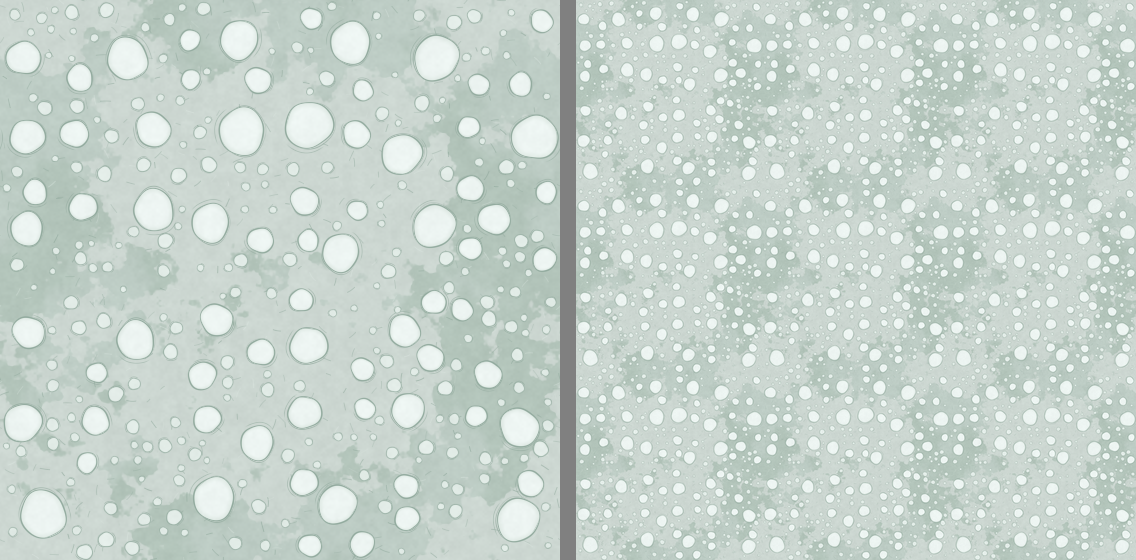
Left, the tile; right, the same tile 3 across and 3 down.
A Shadertoy shader for this pattern:

```glsl
// Pale hand-inked bubbles of four sizes on a mottled grey-green paper wash.
// Jittered grids scatter the bubbles, smaller ones giving way to larger ones;
// all cells and noise lattices wrap, so the canvas tiles without a seam.

const vec3 PAPER_LIGHT = vec3(0.80, 0.842, 0.82);
const vec3 WASH_MID    = vec3(0.74, 0.80, 0.77);
const vec3 WASH_DEEP   = vec3(0.70, 0.77, 0.73);
const vec3 BUBBLE_CORE = vec3(0.93, 0.96, 0.95);
const vec3 BUBBLE_RIM  = vec3(0.88, 0.92, 0.90);
const vec3 INK         = vec3(0.55, 0.65, 0.60);

// Per layer, large to small: cells per side, mean radius, share of cells used
const float GRID[4]   = float[4](6.0, 10.0, 18.0, 26.0);
const float RADIUS[4] = float[4](0.035, 0.021, 0.0115, 0.0065);
const float SHARE[4]  = float[4](0.82, 0.65, 0.65, 0.45);

float hash(vec2 p, float seed) {
    return fract(sin(dot(p, vec2(127.1, 311.7)) + seed * 74.7) * 43758.5453);
}

vec2 wrapCell(vec2 cell, float count) {
    return floor(mod(cell + 0.5, count));
}

// Value noise that repeats once per canvas
float noise(vec2 uv, float freq, float seed) {
    vec2 cell = floor(uv * freq), f = fract(uv * freq);
    vec2 a = wrapCell(cell, freq), b = wrapCell(cell + 1.0, freq);
    f = f * f * (3.0 - 2.0 * f);
    return mix(mix(hash(a, seed), hash(vec2(b.x, a.y), seed), f.x),
               mix(hash(vec2(a.x, b.y), seed), hash(b, seed), f.x), f.y);
}

float fbm(vec2 uv, float freq, int octaves, float seed) {
    float sum = 0.0, total = 0.0, gain = 1.0;
    for (int i = 0; i < octaves; i++) {
        sum += gain * noise(uv, freq, seed + float(i));
        total += gain;
        gain *= 0.6;
        freq *= 2.0;
    }
    return sum / total;
}

float inkLine(float dist, float halfWidth, float px) {
    return 1.0 - smoothstep(halfWidth - 0.7 * px, halfWidth + 0.7 * px, abs(dist));
}

// Short curved pen strokes, one per used cell
float strokes(vec2 uv, float count, float share, float seed, float px) {
    float ink = 0.0;
    for (int k = 0; k < 9; k++) {
        vec2 cell = floor(uv * count) + vec2(k % 3 - 1, k / 3 - 1);
        vec2 id = wrapCell(cell, count);
        if (hash(id, seed) > share) continue;
        vec2 p = uv - (cell + vec2(hash(id, seed + 1.0), hash(id, seed + 2.0))) / count;
        float turn = 6.2832 * hash(id, seed + 3.0);
        p = vec2(dot(p, vec2(cos(turn), sin(turn))), dot(p, vec2(-sin(turn), cos(turn))));
        p.y += 30.0 * (hash(id, seed + 4.0) - 0.5) * p.x * p.x;
        float halfLength = mix(0.003, 0.009, hash(id, seed + 5.0));
        float dist = length(vec2(max(abs(p.x) - halfLength, 0.0), p.y));
        ink = max(ink, inkLine(dist, 0.0008, px) * mix(0.4, 1.0, hash(id, seed + 6.0)));
    }
    return ink;
}

// Centre in xy, radius in z (zero for an unused cell)
vec3 bubbleAt(vec2 cell, int layer) {
    float count = GRID[layer], seed = 20.0 + 7.0 * float(layer);
    vec2 id = wrapCell(cell, count);
    vec2 jitter = vec2(hash(id, seed), hash(id, seed + 1.0)) - 0.5;
    float radius = RADIUS[layer] * mix(0.78, 1.2, hash(id, seed + 2.0));
    float used = step(hash(id, seed + 3.0), SHARE[layer]);
    return vec3((cell + 0.5 + 0.52 * jitter) / count, radius * used);
}

// Distance from p to the nearest bubble of any larger layer
float clearance(vec2 p, int layer) {
    float dist = 1.0;
    for (int larger = 0; larger < layer; larger++)
        for (int k = 0; k < 9; k++) {
            vec3 b = bubbleAt(floor(p * GRID[larger]) + vec2(k % 3 - 1, k / 3 - 1), larger);
            if (b.z > 0.0) dist = min(dist, length(p - b.xy) - b.z);
        }
    return dist;
}

// Uneven disc with a pale core, two loose outlines and a stray outer arc
vec3 drawBubble(vec3 under, vec2 p, float r, float phase, float grain, float px) {
    float a = atan(p.y, p.x), size = smoothstep(0.005, 0.022, r);
    float wobble = 0.045 * sin(2.0 * a + phase) + 0.03 * sin(3.0 * a + 2.3 * phase)
                 + 0.015 * sin(5.0 * a + 4.1 * phase);
    float dist = length(p) - r * (1.0 + wobble);
    float loose = dist - r * (0.03 + 0.06 * sin(a + 3.0 * phase) + 0.02 * sin(4.0 * a - phase));
    float core = smoothstep(0.0, 0.3, -dist / r) * smoothstep(0.009, 0.02, r);
    vec3 fill = mix(BUBBLE_RIM, BUBBLE_CORE, core) + 0.7 * grain;
    vec3 colour = mix(under, fill, 1.0 - smoothstep(-0.7 * px, 0.7 * px, dist));
    float pressure = 0.5 + 0.5 * sin(2.0 * a + 1.7 * phase);
    float ink = inkLine(dist, mix(0.0007, 0.0014, pressure * size), px) * mix(0.6, 0.9, size);
    ink = max(ink, inkLine(loose, 0.0008, px) * mix(0.7, 0.25, pressure));
    float arc = smoothstep(0.7, 0.9, sin(a + 5.0 * phase));
    ink = max(ink, 0.5 * arc * inkLine(dist - 0.2 * r, 0.0007, px));
    return mix(colour, INK, ink);
}

void mainImage(out vec4 fragColor, in vec2 fragCoord) {
    vec2 uv = fragCoord / iResolution.xy;
    float px = 1.0 / min(iResolution.x, iResolution.y);

    // Paper with ragged wash blotches and fine grain
    float grain = 0.035 * (fbm(uv, 128.0, 2, 3.0) - 0.5) + 0.02 * (noise(uv, 40.0, 5.0) - 0.5);
    float tone = fbm(uv, 3.0, 3, 11.0) + 0.5 * (fbm(uv, 24.0, 4, 15.0) - 0.5);
    vec3 wash = mix(WASH_MID, WASH_DEEP, smoothstep(0.42, 0.56, fbm(uv, 5.0, 6, 61.0)));
    vec3 colour = mix(PAPER_LIGHT, wash, smoothstep(0.47, 0.52, tone)) + grain;

    // Dark pen marks and a few pale scratches
    colour = mix(colour, INK, 0.6 * strokes(uv, 28.0, 0.5, 70.0, px));
    colour = mix(colour, BUBBLE_RIM, 0.4 * strokes(uv, 20.0, 0.4, 80.0, px));

    // Bubbles, skipping any that crowd a larger one
    for (int layer = 0; layer < 4; layer++)
        for (int k = 0; k < 9; k++) {
            vec2 cell = floor(uv * GRID[layer]) + vec2(k % 3 - 1, k / 3 - 1);
            vec3 b = bubbleAt(cell, layer);
            if (length(uv - b.xy) > 1.45 * b.z || clearance(b.xy, layer) < b.z + 0.006) continue;
            float phase = 6.2832 * hash(wrapCell(cell, GRID[layer]), 50.0 + float(layer));
            colour = drawBubble(colour, uv - b.xy, b.z, phase, grain, px);
        }
    fragColor = vec4(clamp(colour, 0.0, 1.0), 1.0);
}
```
